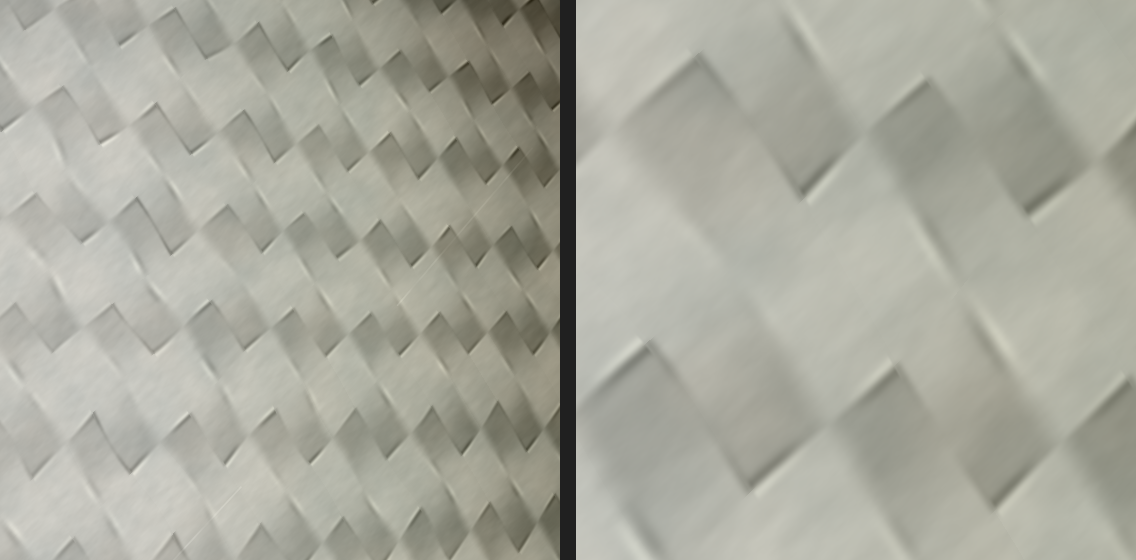
Left, the full canvas; right, a detail of the centre.
This texture is drawn by a WebGL 2 fragment shader. Its source:

```glsl
#version 300 es
precision highp float;

uniform vec2 u_resolution;
out vec4 outColor;

const float PI = 3.1415927;
const vec3 SILVER = vec3(0.742, 0.742, 0.715);
const vec3 SAGE = vec3(0.648, 0.652, 0.597);
const vec3 OLIVE = vec3(0.500, 0.488, 0.418);
const vec3 UMBER = vec3(0.355, 0.335, 0.280);

float hash(vec2 p) {
  return fract(sin(dot(p, vec2(127.1, 311.7))) * 43758.5453);
}

float noise(vec2 p) {
  vec2 i = floor(p), f = fract(p);
  f = f * f * (3.0 - 2.0 * f);
  return mix(mix(hash(i), hash(i + vec2(1, 0)), f.x),
             mix(hash(i + vec2(0, 1)), hash(i + vec2(1, 1)), f.x), f.y);
}

float fbm(vec2 p) {
  float sum = 0.0, gain = 0.5;
  for (int i = 0; i < 4; i++) {
    sum += gain * noise(p);
    p = p * 2.03 + 17.3;
    gain *= 0.5;
  }
  return sum;
}

// Canvas position to (column, row) on the receding, slightly bowed sheet
vec2 sheetCoords(vec2 p, vec2 origin) {
  vec2 d = p - origin;
  d.y *= mix(0.92, 1.0, smoothstep(-0.12, 0.0, d.y));
  d.x -= 0.21 * d.y;
  float depth = 1.0 / (1.0 - 0.268 * d.x - 0.15 * d.y);
  return d * depth / vec2(0.1844, 0.200);
}

// Signed distance along a strip from its nearest seam, -1 to 1
float seamOffset(float along, float strip) {
  return mod(along - strip + 1.0, 2.0) - 1.0;
}

float ridge(float d, float width) {
  return exp(-d * d / (width * width));
}

// Lightness of one wide strip: light floats between pairs of dark crossings
float stripTone(vec2 uv, float strip) {
  float q = seamOffset(uv.x, strip);
  float t = clamp(uv.y - strip, 0.0, 1.0);
  float right = smoothstep(-0.05, 0.05, q);
  float tucked = mix(t, 1.0 - t, right);
  float dark = mix(0.50, -1.0, smoothstep(-0.05, 0.72, tucked));
  float light = 0.52 + 0.28 * sin(PI * t);
  float tone = mix(dark, light, smoothstep(0.38, 0.58, abs(q)));
  vec2 piece = vec2(floor(uv.x * 2.0), strip);
  return tone + 0.20 * (hash(piece) - 0.5);
}

float segmentDistance(vec2 p, vec2 a, vec2 b) {
  vec2 ab = b - a;
  return length(p - a - ab * clamp(dot(p - a, ab) / dot(ab, ab), 0.0, 1.0));
}

float scratch(vec2 p, vec2 a, vec2 b) {
  float line = 1.0 - smoothstep(0.0004, 0.0026, segmentDistance(p, a, b));
  return line * (0.2 + 0.8 * noise(p * 35.0));
}

vec3 sheetLight(vec2 p) {
  float across = p.x + 0.12 * (p.y - 0.5);
  vec3 c = mix(SILVER, SAGE, smoothstep(0.15, 0.70, across));
  c = mix(c, OLIVE, smoothstep(0.60, 1.05, across));
  c = mix(c, UMBER, 0.6 * smoothstep(1.45, 2.02, p.x + p.y));
  return c - 0.035 * smoothstep(0.7, 1.0, p.y);
}

void main() {
  vec2 p = gl_FragCoord.xy / u_resolution;

  // Weave axes: x crosses the falling edges, y the rising ones
  vec2 wobble = vec2(noise(p * 9.0), noise(p * 9.0 + 41.0)) - 0.5;
  vec2 sheet = sheetCoords(p, vec2(0.098, 0.366)) + 0.10 * wobble;
  vec2 uv = vec2(sheet.y + sheet.x, sheet.y - sheet.x);

  // Tone, blended across the rising edge
  float line = round(uv.y);
  float rise = uv.y - line;
  float tone = mix(stripTone(uv, line - 1.0), stripTone(uv, line),
                   smoothstep(-0.03, 0.03, rise));

  // Rising edges: strongest at the seam tips, fading to the float corners
  float qAbove = seamOffset(uv.x, line);
  float bite = cos(PI * qAbove) * smoothstep(-0.02, 0.04, qAbove)
             * smoothstep(1.0, 0.96, qAbove);
  float wearRise = 0.25 + 0.75 * hash(vec2(floor(uv.x * 2.0), line));
  float strength = smoothstep(0.35, 0.95, abs(bite)) * wearRise;
  float lit = -sign(bite) * rise;
  float rim = ridge(lit - 0.028, 0.032) * strength;
  float shadow = ridge(lit + 0.030, 0.036) * strength;

  // Falling edges: a dark seam, and short lit ends of the light floats
  float strip = floor(uv.y);
  float q = seamOffset(uv.x, strip);
  float t = fract(uv.y);
  float wearFall = hash(vec2(round(uv.x * 2.0), strip + 0.5));
  float seamEnds = smoothstep(0.1, 0.9, abs(2.0 * t - 1.0));
  float seamWear = wearFall * (1.0 - 0.6 * smoothstep(0.3, 0.8, p.x));
  shadow += ridge(q, 0.028) * mix(seamEnds, 1.0, 0.5 * wearFall) * seamWear;
  float floatEnd = ridge(t - (q > 0.0 ? 0.70 : 0.26), 0.19) * (0.15 + 0.85 * wearFall);
  rim += 0.9 * ridge(abs(q) - 0.530, 0.034) * floatEnd;
  shadow += 0.7 * ridge(abs(q) - 0.460, 0.040) * floatEnd;

  // Brushed grain and blotches
  vec2 along = vec2(p.x + p.y, p.x - p.y);
  float grain = fbm(along * vec2(26.0, 70.0)) - 0.47;
  float blotch = fbm(p * 14.0 + 5.0) - 0.47;

  vec3 color = sheetLight(p);
  color += tone * mix(0.052, 0.088, smoothstep(0.15, 0.95, p.x));
  color += rim * vec3(0.105, 0.105, 0.095) - shadow * 0.16;
  color += 0.060 * grain + blotch * vec3(0.095, 0.070, 0.056);
  color += 0.06 * scratch(p, vec2(0.71, 0.455), vec2(0.95, 0.735));
  color += 0.06 * scratch(p, vec2(0.31, 0.0), vec2(0.43, 0.13));
  outColor = vec4(clamp(color, 0.0, 1.0), 1.0);
}
```
